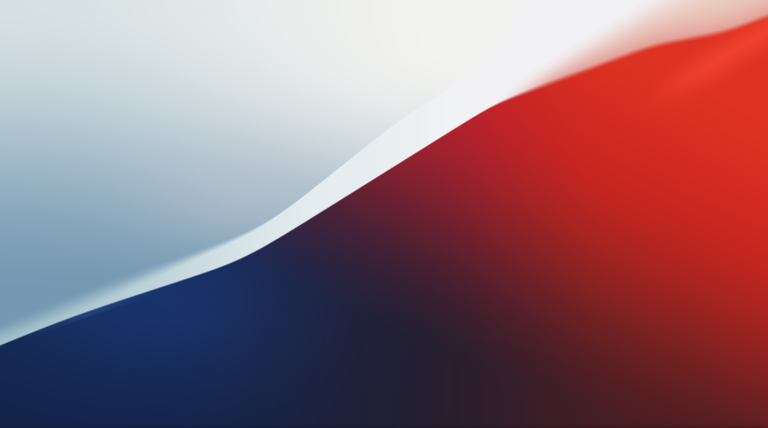
Write a Shadertoy shader that draws this background.

```glsl
// Smooth change of slope beginning around x = 0
float bend(float x, float width) {
    return width * log(1.0 + exp(x / width));
}

float bodyEdge(float x) {
    return 0.193 + 0.74 * x - 0.16 * bend(x - 0.09, 0.03)
        + 0.54 * bend(x - 0.317, 0.02) - 0.46 * bend(x - 0.645, 0.012)
        - 0.33 * bend(x - 0.85, 0.01) + 0.35 * bend(x - 0.945, 0.01);
}

float ribbonEdge(float x) {
    return 0.22 + 0.72 * x + 0.72 * bend(x - 0.345, 0.02)
        - 0.3 * bend(x - 0.52, 0.015) + 2.0 * bend(x - 0.63, 0.012);
}

vec3 skyColor(vec2 p) {
    vec3 sky = mix(vec3(0.46, 0.60, 0.70), vec3(0.84, 0.88, 0.89), smoothstep(0.3, 1.0, p.y));
    float haze = smoothstep(0.0, 0.6, p.x) * smoothstep(0.3, 0.9, p.y);
    sky = mix(sky, vec3(0.95, 0.95, 0.94), haze);
    // Faint lavender shade above the ribbon
    vec2 q = (p - vec2(0.33, 0.55)) / vec2(0.13, 0.13);
    return mix(sky, vec3(0.73, 0.75, 0.80), 0.45 * exp(-dot(q, q)));
}

vec3 ribbonColor(vec2 p, float lower) {
    vec3 ribbon = mix(vec3(0.64, 0.76, 0.80), vec3(0.90, 0.93, 0.94), smoothstep(0.0, 0.46, p.x));
    ribbon = mix(ribbon, vec3(0.95, 0.95, 0.96), smoothstep(0.45, 0.62, p.x));
    // Cream and rose veil at the upper right
    float veil = p.x - 0.65 - 0.84 * (p.y - 0.75);
    ribbon = mix(ribbon, vec3(0.93, 0.85, 0.80), smoothstep(-0.03, 0.08, veil));
    float rose = smoothstep(-0.04, 0.03, veil) * exp(-max(p.y - lower, 0.0) / 0.05);
    return mix(ribbon, vec3(0.87, 0.52, 0.49), 0.75 * rose * smoothstep(0.63, 0.72, p.x));
}

vec3 bodyColor(vec2 p, float depth) {
    // Navy fading through charcoal to maroon
    vec2 q = (p - vec2(0.23, 0.30)) / vec2(0.25, 0.20);
    vec3 body = mix(vec3(0.075, 0.14, 0.29), vec3(0.10, 0.20, 0.42), exp(-dot(q, q)));
    body = mix(body, vec3(0.14, 0.12, 0.19), smoothstep(0.2, 0.62, p.x));
    body = mix(body, vec3(0.28, 0.115, 0.135), smoothstep(0.5, 0.85, p.x));

    // Red light from the upper right
    vec3 red = mix(vec3(0.73, 0.13, 0.18), vec3(0.80, 0.15, 0.12), smoothstep(0.55, 0.8, p.x));
    red = mix(red, vec3(0.87, 0.20, 0.14), smoothstep(1.35, 1.75, p.x + p.y));
    body = mix(body, red, smoothstep(0.6, 1.3, 0.8 * p.x + p.y));

    // Diagonal sheen and a blue fold under the left edge
    float sheen = (p.y - 0.76 - 1.05 * (p.x - 0.84)) / 0.035;
    body += vec3(0.07, 0.05, 0.04) * exp(-sheen * sheen) * smoothstep(0.82, 0.94, p.x);
    float fold = exp(-pow((p.x - 0.12) / 0.05, 2.0)) * (1.0 - smoothstep(0.008, 0.016, depth));
    body += vec3(0.04, 0.06, 0.08) * fold;
    return body * mix(0.85, 1.0, smoothstep(0.0, 0.012, p.y));
}

void mainImage(out vec4 fragColor, in vec2 fragCoord) {
    vec2 p = fragCoord / iResolution.xy;
    float pixel = 1.2 / iResolution.y;
    float lower = bodyEdge(p.x);
    float upper = ribbonEdge(p.x);

    // Ribbon over sky, softer at both ends
    float blur = pixel + 0.025 * (1.0 - smoothstep(0.1, 0.38, p.x)) + 0.07 * smoothstep(0.58, 0.66, p.x);
    vec3 color = mix(ribbonColor(p, lower), skyColor(p), smoothstep(upper - blur, upper + blur, p.y));

    // Coloured body in front
    float soft = pixel + 0.006 * smoothstep(0.62, 0.72, p.x);
    float front = 1.0 - smoothstep(lower - soft, lower + soft, p.y);
    color = mix(color, bodyColor(p, lower - p.y), front);
    fragColor = vec4(color, 1.0);
}
```
